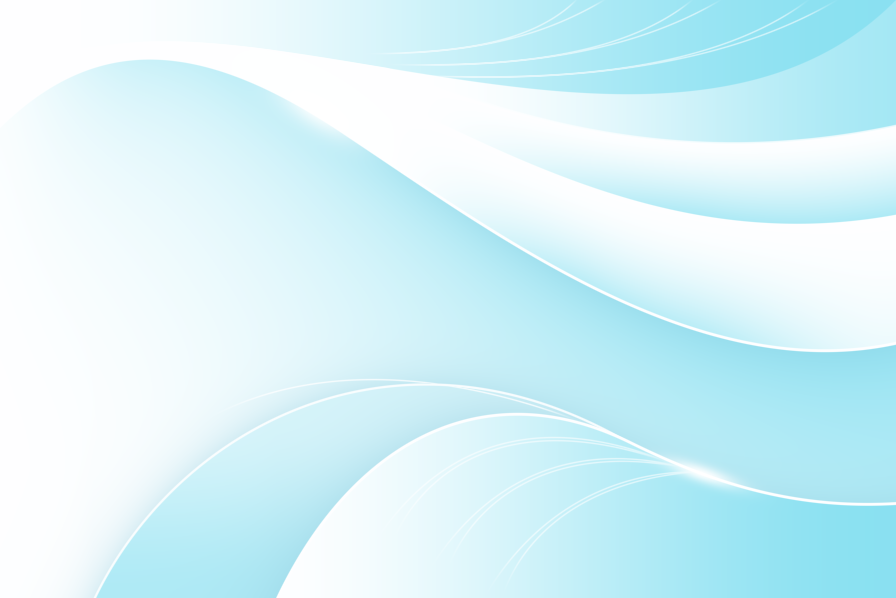
Reproduce this background procedurally as a Shadertoy shader.

```glsl
// Pale aqua background of overlapping silky waves with fine line fans and two glints.
// Each wave edge is a cubic Bezier solved for x; the signed distance to it drives
// the fills, soft shadows and bright rims, layered from back to front.

#define SNOW vec3(0.995, 0.998, 1.0)
#define AQUA vec3(0.54, 0.88, 0.945)
#define SHADE vec3(0.58, 0.81, 0.88)
#define RIM_WIDTH 0.0024
#define HAIR_WIDTH 0.0012
#define HAIR_GAIN 0.6
#define SHADOW_REACH 0.035
#define GLINT_GAIN 0.95

float pixel;

vec2 bezier(vec2 a, vec2 b, vec2 c, vec2 d, float t) {
    float s = 1.0 - t;
    return s*s*s*a + 3.0*s*s*t*b + 3.0*s*t*t*c + t*t*t*d;
}

// Returns (signed distance, positive above; curve parameter), for x-monotone curves.
// Past its ends the curve goes on along its tangent.
vec2 curve(vec2 p, vec2 a, vec2 b, vec2 c, vec2 d) {
    float t = 0.5, stride = 0.25;
    for (int i = 0; i < 14; i++) {
        t += bezier(a, b, c, d, t).x < p.x ? stride : -stride;
        stride *= 0.5;
    }
    float s = 1.0 - t;
    vec2 tangent = normalize(s*s*(b - a) + 2.0*s*t*(c - b) + t*t*(d - c));
    vec2 offset = p - bezier(a, b, c, d, t);
    return vec2(tangent.x*offset.y - tangent.y*offset.x, t);
}

float below(float dist) {
    return 1.0 - smoothstep(-pixel, pixel, dist);
}

float stroke(float dist, float width) {
    return 1.0 - smoothstep(width - pixel, width + pixel, abs(dist));
}

// Thin line that fades towards both ends
float hair(vec2 line, float width) {
    float fade = smoothstep(0.0, 0.25, line.y) * (1.0 - smoothstep(0.9, 1.0, line.y));
    return stroke(line.x, width) * fade;
}

vec3 tint(float amount) {
    return mix(SNOW, AQUA, clamp(amount, 0.0, 1.0));
}

float glint(vec2 p, vec2 center, vec2 along, vec2 size) {
    vec2 u = normalize(along), q = p - center;
    q = vec2(dot(q, u), dot(q, vec2(-u.y, u.x))) / size;
    return exp(-dot(q, q));
}

void mainImage(out vec4 fragColor, in vec2 fragCoord) {
    vec2 p = fragCoord / iResolution.xy * vec2(1.5, 1.0);
    pixel = 0.8 / iResolution.y;

    // Upper wave edges, from top to bottom
    float crest = curve(p, vec2(0.195, 0.926), vec2(0.547, 0.971), vec2(1.172, 0.668), vec2(1.5, 1.0)).x;
    float fold = curve(p, vec2(0.586, 0.912), vec2(0.82, 0.814), vec2(1.113, 0.707), vec2(1.5, 0.789)).x;
    float band = curve(p, vec2(0.586, 0.863), vec2(0.82, 0.766), vec2(1.113, 0.57), vec2(1.5, 0.641)).x;
    float hem = p.x < 0.586
        ? curve(p, vec2(0.0, 0.789), vec2(0.176, 0.961), vec2(0.361, 0.924), vec2(0.586, 0.771)).x
        : curve(p, vec2(0.586, 0.771), vec2(0.84, 0.602), vec2(1.172, 0.355), vec2(1.5, 0.426)).x;

    // Lower wave edges
    float hill = curve(p, vec2(0.156, -0.006), vec2(0.293, 0.287), vec2(0.684, 0.504), vec2(1.094, 0.234)).x;
    float front = p.x < 1.055
        ? curve(p, vec2(0.463, -0.004), vec2(0.582, 0.25), vec2(0.801, 0.385), vec2(1.055, 0.26)).x
        : curve(p, vec2(1.055, 0.26), vec2(1.191, 0.193), vec2(1.328, 0.148), vec2(1.5, 0.158)).x;
    vec2 trail = curve(p, vec2(0.342, 0.297), vec2(0.488, 0.379), vec2(0.703, 0.398), vec2(0.977, 0.293));

    // Fans of paired hairlines, above and below
    float upperFan = 0.0, lowerFan = 0.0;
    for (int i = 0; i < 6; i++) {
        float s = float(i / 2) * 0.5, pair = float(i % 2);
        upperFan += hair(curve(p, vec2(0.605 + 0.068*s, 0.91 - 0.035*s), vec2(0.78 + 0.12*s, 0.91 - 0.047*s),
            vec2(0.9 + 0.29*s, 0.932 - 0.06*s), vec2(0.97 + 0.39*s + 0.05*pair, 1.005)), HAIR_WIDTH);
        lowerFan += hair(curve(p, vec2(0.625 + 0.185*s + 0.03*pair, 0.09 - 0.09*s), vec2(0.71 + 0.17*s, 0.22 - 0.1*s),
            vec2(0.86 + 0.14*s, 0.335 - 0.122*s - 0.012*pair), vec2(1.13 + 0.04*s, 0.223 - 0.012*s)), HAIR_WIDTH);
    }

    // Sky and the three upper ribbons
    vec3 color = tint(smoothstep(0.1, 1.5, p.x));
    color = mix(color, SNOW, HAIR_GAIN * min(upperFan, 1.0));
    color = mix(color, tint(0.8 * smoothstep(0.7, 1.6, p.x)), below(crest));
    float depth = clamp(-fold / max(band - fold, 0.001), 0.0, 1.0);
    color = mix(color, tint(0.7 * pow(depth, 1.5) * smoothstep(0.7, 1.2, p.x)), below(max(fold, crest)));
    color = mix(color, SNOW, 0.8 * stroke(fold, RIM_WIDTH) * smoothstep(0.7, 0.9, p.x));
    depth = clamp(-band / max(hem - band, 0.001), 0.0, 1.0);
    float sheen = smoothstep(0.65, 1.0, p.x) * (1.0 - 0.75 * smoothstep(1.15, 1.5, p.x));
    color = mix(color, tint(0.6 * depth * depth * sheen), below(max(band, crest)));

    // Wide middle body, shaded under the hem and around the lower waves
    float slope = smoothstep(-0.1, 1.5, p.x + 0.5 * (p.y - 0.5));
    float reach = smoothstep(0.0, 0.25, p.x);
    vec3 body = tint(0.65 * slope + 0.28 * reach * exp(min(hem, 0.0) / 0.12));
    body = mix(body, SHADE, 0.32 * smoothstep(0.3, 0.9, p.x) * exp(min(hem, 0.0) / SHADOW_REACH));
    body = mix(body, SHADE, 0.35 * exp(-max(min(hill, front), 0.0) / SHADOW_REACH));
    color = mix(color, body, below(hem));
    color = mix(color, SNOW, stroke(hem, RIM_WIDTH));

    // Lower hill and front wave
    vec3 hillFill = tint(0.33 + 0.35 * (1.0 - smoothstep(0.0, 0.3, p.y)));
    hillFill = mix(hillFill, SHADE, 0.4 * exp(-max(front, 0.0) / 0.055));
    color = mix(color, hillFill, below(hill));
    color = mix(color, SNOW, max(0.9 * stroke(hill, 0.8 * RIM_WIDTH), 0.8 * hair(trail, HAIR_WIDTH)));
    vec3 frontFill = mix(tint(smoothstep(0.42, 1.5, p.x)), SNOW, HAIR_GAIN * min(lowerFan, 1.0));
    color = mix(color, frontFill, below(front));
    color = mix(color, SNOW, stroke(front, RIM_WIDTH));

    // Glints resting on the rims
    float light = glint(p, vec2(0.535, 0.815), vec2(1.0, -0.6), vec2(0.085, 0.032))
        + glint(p, vec2(1.175, 0.208), vec2(1.0, -0.33), vec2(0.065, 0.014));
    color = mix(color, vec3(1.0), GLINT_GAIN * min(light, 1.0));
    fragColor = vec4(color, 1.0);
}
```
